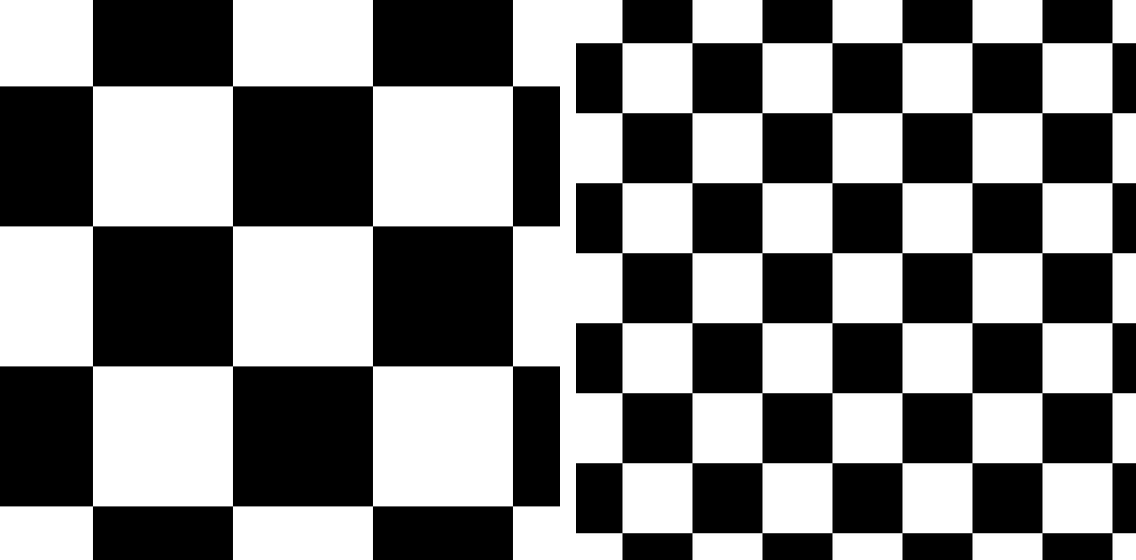
Left, the tile; right, the same tile 2 across and 2 down.
Give the GLSL for this pattern, as a WebGL 2 fragment shader.

```glsl
#version 300 es
precision highp float;
// Black and white checkerboard, four squares across and four down, shifted off the corner.

uniform vec2 u_resolution;
out vec4 fragColor;

const float SQUARES = 4.0;                            // per side; even, so that it tiles
const vec2 GRID_ORIGIN = vec2(85.0, 49.0) / 512.0;    // corner of a light square
const vec3 LIGHT = vec3(1.0);
const vec3 DARK = vec3(0.0);

// Signed distance to the nearest grid line: positive in even cells, negative in odd ones.
vec2 alternatingDistance(vec2 p) {
    return abs(mod(p - 0.5, 2.0) - 1.0) - 0.5;
}

void main() {
    vec2 uv = gl_FragCoord.xy / u_resolution;
    vec2 cell = (uv - GRID_ORIGIN) * SQUARES;
    vec2 pixelSize = SQUARES / u_resolution;

    // Square wave on each axis, averaged over one pixel
    vec2 wave = clamp(2.0 * alternatingDistance(cell) / pixelSize, -1.0, 1.0);

    // The product of the two waves gives the checks
    float lightness = 0.5 + 0.5 * wave.x * wave.y;
    fragColor = vec4(mix(DARK, LIGHT, lightness), 1.0);
}
```
